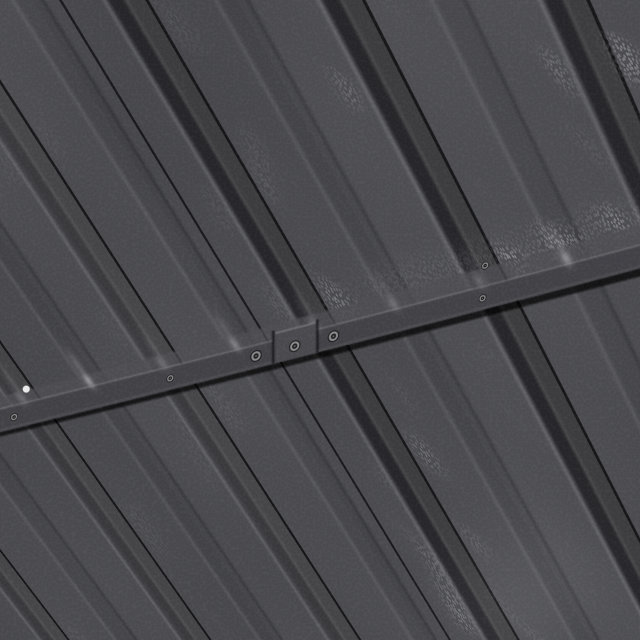
Reproduce this texture procedurally as a Shadertoy shader.

```glsl
const float RIB_PERIOD = 0.2865;
const vec3 COOL_TINT = vec3(-0.003, -0.002, 0.014);
const vec3 BLACK = vec3(0.075, 0.075, 0.085);
const vec3 DARK_FACE = vec3(0.16, 0.16, 0.175);
const vec3 RIB_FACE = vec3(0.245, 0.243, 0.25);
const vec3 BEAM_FACE = vec3(0.265, 0.265, 0.285);
const vec3 GLINT = vec3(0.72, 0.72, 0.74);

float hash(vec2 p) {
    return fract(sin(dot(p, vec2(127.1, 311.7))) * 43758.55);
}

// Distance to the nearest scattered cell point
float cellular(vec2 p) {
    vec2 cell = floor(p);
    float nearest = 2.0;
    for (int j = -1; j <= 1; j++)
        for (int i = -1; i <= 1; i++) {
            vec2 c = cell + vec2(i, j);
            vec2 point = c + vec2(hash(c), hash(c + 37.0));
            nearest = min(nearest, length(p - point));
        }
    return nearest;
}

float waves(vec2 p) {
    return (sin(p.x + 1.7 * sin(p.y)) + 0.6 * sin(2.3 * p.y - 1.4 * p.x)
          + 0.4 * sin(4.1 * p.x + 3.7 * p.y)) * 0.5;
}

float band(float x, float lo, float hi, float soft) {
    return smoothstep(lo - soft, lo + soft, x) * (1.0 - smoothstep(hi - soft, hi + soft, x));
}

float bump(float x, float center, float width) {
    float d = (x - center) / width;
    return exp(-d * d);
}

// Rib number under perspective: ribs fan out toward the bottom left
float ribCoord(vec2 uv) {
    float down = 0.5 - uv.y;
    float c = (uv.x - 0.501 - 0.585 * down) / (1.0 - 0.23 * down);
    return c / (1.0 + 0.1 * c) / RIB_PERIOD;
}

// Corrugated sheet: a deep rib per period and a shallow crease halfway
vec3 sheet(float n, float y, float aa) {
    float id = floor(n + 0.5);
    float r = n - id - 0.025 * step(0.5, id);
    float m = fract(n) - 0.47;
    float shaded = mix(0.38, 1.0, step(-0.5, id));

    float tone = 0.308 + 0.018 * (hash(vec2(id, 3.0)) - 0.5);
    tone += 0.012 * waves(vec2(n * 2.0, y * 5.0));
    tone -= 0.022 * band(m, -0.06, 0.07, 0.025);
    tone += 0.045 * bump(m, -0.07, 0.014) - 0.055 * bump(m, 0.08, 0.014);
    vec3 col = vec3(tone) + COOL_TINT;

    col = mix(col, RIB_FACE, shaded * band(r, -0.10, 0.065, aa));
    col = mix(col, DARK_FACE, shaded * band(r, -0.125, -0.045, 0.012 + aa));
    col += 0.07 * bump(r, -0.145, 0.012) + 0.04 * bump(r, -0.035, 0.012);
    col = mix(col, BLACK, 0.9 * band(r, 0.058, 0.074, aa));
    return mix(col, BLACK, 0.85 * band(n, -0.368, -0.354, aa));
}

// Dusty scuffs, densest beside the ribs and over the beam on the right
float scuffs(float n, vec2 uv, float above) {
    float r = fract(n + 0.5) - 0.5;
    float edge = bump(r, 0.15, 0.07) + 0.8 * bump(r, -0.20, 0.06);
    float ledge = band(above, 0.05, 0.11, 0.03) * smoothstep(0.45, 0.65, uv.x);
    float patches = smoothstep(0.1, 0.8, waves(vec2(n * 4.0 + 1.0, uv.y * 13.0)));
    float amount = patches * edge * mix(0.2, 0.9, smoothstep(0.3, 0.7, uv.x));
    amount = clamp(amount + 0.65 * ledge * (0.4 + patches), 0.0, 1.0);
    float grit = 1.0 - smoothstep(0.15, 0.55, cellular(vec2(n * 75.0, uv.y * 135.0)));
    return amount * grit;
}

// Fastener: dark surround, bright ring, dark socket
vec3 fastener(vec3 col, vec2 p, float radius, float aa) {
    float d = length(p);
    col = mix(col, BLACK, 0.75 * (1.0 - smoothstep(radius - aa, radius + aa, d)));
    col = mix(col, vec3(0.55), band(d, radius * 0.45, radius * 0.8, aa));
    return mix(col, vec3(0.42), 1.0 - smoothstep(0.0, radius * 0.3, d));
}

void mainImage(out vec4 fragColor, in vec2 fragCoord) {
    vec2 uv = fragCoord / iResolution.xy;
    float aa = 0.8 / iResolution.y;
    float n = ribCoord(uv);
    float above = uv.y - (0.325 + 0.245 * uv.x + 0.011 * uv.x * uv.x);
    float ledgeTop = 0.055 + 0.013 * uv.x;

    // Sheets, wear and the shadow below the beam
    vec3 col = sheet(n, uv.y, aa * 3.5);
    col += 0.20 * scuffs(n, uv, above);
    col += 0.05 * bump(length(uv - vec2(0.82, 0.06)), 0.0, 0.12);
    col *= 1.0 - 0.7 * band(above, -0.007 - 0.006 * uv.x, 0.0, 0.002 + aa);

    // Beam ledge, front face and folded edge
    vec3 ledge = mix(col, vec3(0.315, 0.315, 0.335), 0.72);
    col = mix(col, ledge, band(above, 0.034, ledgeTop, 0.002 + aa));
    col = mix(col, BEAM_FACE, band(above, 0.0, 0.036, aa));
    col += 0.09 * bump(above, 0.036, 0.002) + 0.04 * bump(above, 0.003, 0.002);

    // Light caught where creases and ribs meet the ledge
    float streak = bump(above, 0.045, 0.012) + 0.45 * bump(above, 0.075, 0.025);
    float strength = 0.35 + 0.65 * hash(vec2(floor(n), 9.0));
    col = mix(col, GLINT, 0.75 * strength * streak * bump(fract(n), 0.44, 0.025));
    col = mix(col, GLINT, 0.25 * streak * bump(fract(n + 0.5), 0.45, 0.03));

    // Joining sleeve
    float sleeve = band(uv.x, 0.427, 0.495, aa) * band(above, 0.001, 0.048, aa);
    col = mix(col, vec3(0.295, 0.295, 0.315), sleeve);
    float ends = bump(uv.x, 0.427, 0.0025) + bump(uv.x, 0.496, 0.0025);
    col = mix(col, BLACK, 0.7 * ends * band(above, 0.0, 0.052, 0.002));
    col += 0.12 * bump(above, 0.047, 0.002) * band(uv.x, 0.43, 0.493, aa);

    // Sleeve screws, then smaller rivets along the beam
    for (int i = 0; i < 3; i++)
        col = fastener(col, vec2(uv.x - 0.400 - 0.0605 * float(i), above - 0.019), 0.009, aa);
    for (int i = 0; i < 4; i++)
        if (i != 2)
            col = fastener(col, vec2(uv.x - 0.022 - 0.244 * float(i), above - 0.018), 0.006, aa);
    col = fastener(col, vec2(uv.x - 0.758, above - 0.068), 0.006, aa);
    float hole = length(uv - vec2(0.041, 0.392));
    col = mix(col, vec3(0.92), 1.0 - smoothstep(0.0055 - aa, 0.0055 + aa, hole));

    // Fine paint grain
    col += 0.035 * (cellular(uv * 210.0) - 0.5);
    fragColor = vec4(clamp(col, 0.0, 1.0), 1.0);
}
```
